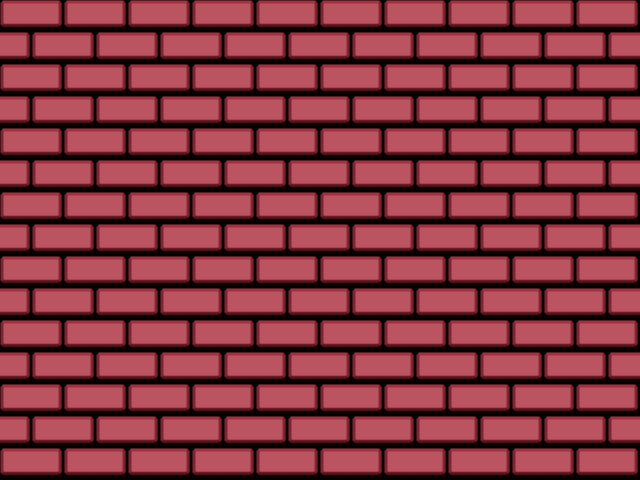
Give the GLSL for this pattern, as a WebGL 1 fragment shader.

```glsl
precision mediump float;
// Running-bond brick wall: red bricks with mitred bevels and cut corners on black mortar.
// Space is measured in courses (one row = 1 unit); alternate rows shift by half a brick,
// and distances to the brick edges choose between mortar, bevel and face.

uniform vec2 u_resolution;

#define ROWS 15.0                      // courses down the canvas
#define PITCH 2.0                      // brick spacing, in courses
#define CENTER vec2(0.970, 0.428)      // brick centre inside its cell, from the top left
#define HALF_SIZE vec2(0.957, 0.414)   // half extent of a brick
#define BEVEL 0.095                    // bevel width
#define CORNER_CUT 0.085               // chamfer of the outer corners
#define SOFTNESS 0.036                 // edge blur
#define MORTAR vec3(0.02, 0.0, 0.0)
#define FACE vec3(0.73, 0.33, 0.38)
#define TOP_EDGE vec3(0.64, 0.19, 0.25)
#define SIDE_EDGE vec3(0.49, 0.14, 0.18)
#define BOTTOM_EDGE vec3(0.35, 0.08, 0.11)

// Position relative to the nearest brick centre, y pointing down.
vec2 brickSpace(vec2 p) {
  p -= CENTER;
  float row = floor(p.y + 0.5);
  float shift = 0.5 * PITCH * mod(row, 2.0);
  float x = mod(p.x - shift + 0.5 * PITCH, PITCH) - 0.5 * PITCH;
  return vec2(x, p.y - row);
}

// Depth inside a rectangle with cut corners; edge holds the depth from each side.
float chamferDepth(vec2 edge, float cut) {
  return min(min(edge.x, edge.y), (edge.x + edge.y - cut) * 0.7071);
}

float coverage(float depth, float blur) {
  return smoothstep(-blur, blur, depth);
}

void main() {
  vec2 p = vec2(gl_FragCoord.x, u_resolution.y - gl_FragCoord.y) * ROWS / u_resolution.y;
  float blur = max(SOFTNESS, 0.75 * ROWS / u_resolution.y);

  vec2 q = brickSpace(p);
  vec2 edge = HALF_SIZE - abs(q);

  // Bevel lit from above, mitred along the corner diagonals
  vec3 level = q.y < 0.0 ? TOP_EDGE : BOTTOM_EDGE;
  vec3 bevel = mix(level, SIDE_EDGE, coverage(edge.y - edge.x, blur));

  // Flat face over the bevel, then the whole brick over the mortar
  float face = coverage(chamferDepth(edge - BEVEL, 0.4 * CORNER_CUT), blur);
  float brick = coverage(chamferDepth(edge, CORNER_CUT), blur);
  vec3 color = mix(MORTAR, mix(bevel, FACE, face), brick);

  gl_FragColor = vec4(color, 1.0);
}
```
